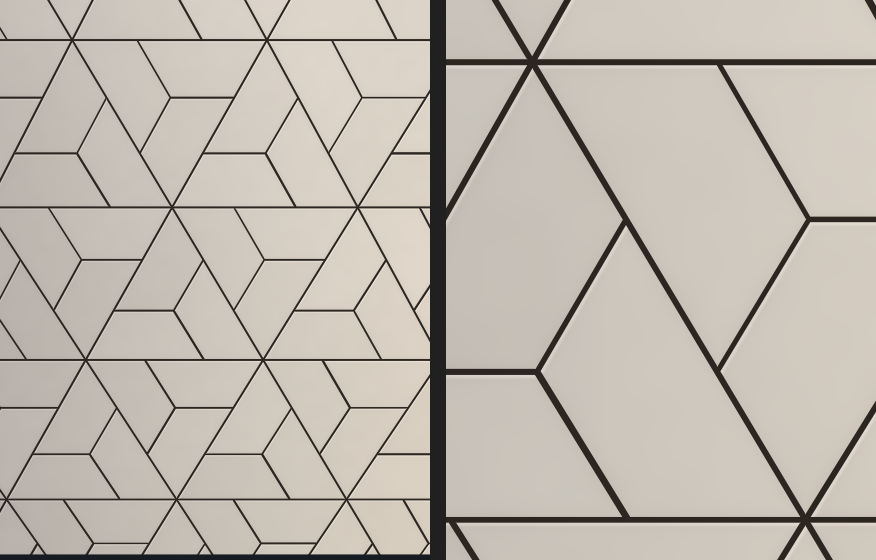
Left, the full canvas; right, a detail of the centre.
Reproduce this pattern procedurally as a Shadertoy shader.

```glsl
// Wall of pale trapezoid tiles with thin dark joints. A slightly tapering
// triangular lattice is unprojected; each triangle is cut by three spokes
// into a pinwheel of trapezoids, then lit by a soft warm gradient.

const float ROW_TOP     = 0.0716;  // first full row line, from the top
const float ROW_STEP    = 0.3168;  // row height before taper
const float COL_START   = 0.1289;  // first lattice vertex, from the left
const float COL_STEP    = 0.3477;  // triangle side before taper
const float COL_SHEAR   = 0.0195;  // sideways drift per row
const float TAPER       = 0.0486;  // perspective shrink per row
const float JOINT       = 0.0018;  // half width of the joints
const float BEVEL_SHIFT = 0.0028;  // offset of the lit tile rim
const float FLOOR_LINE  = 0.0100;  // dark strip under the wall
const float TILE_VARY   = 0.018;   // brightness change between tiles

const vec3 TILE_SHADE = vec3(0.725, 0.695, 0.672);
const vec3 TILE_MID   = vec3(0.785, 0.765, 0.735);
const vec3 TILE_LIGHT = vec3(0.865, 0.832, 0.790);
const vec3 JOINT_COL  = vec3(0.135, 0.115, 0.095);
const vec3 FLOOR_COL  = vec3(0.085, 0.110, 0.130);

const float TRI_H = 0.8660254;     // height of a unit triangle
const float TAU   = 6.2831853;

float hash(vec2 p) {
    return fract(sin(dot(p, vec2(127.1, 311.7))) * 43758.545);
}

float noise(vec2 p) {
    vec2 i = floor(p), f = fract(p);
    f = f * f * (3.0 - 2.0 * f);
    return mix(mix(hash(i), hash(i + vec2(1, 0)), f.x),
               mix(hash(i + vec2(0, 1)), hash(i + vec2(1, 1)), f.x), f.y);
}

// Canvas position (y down, height = 1) to x: joint distance, y: tile hash.
vec2 tiling(vec2 pos) {
    // Undo the perspective: u counts columns, v counts rows.
    float v = (pos.y - ROW_TOP) / (ROW_STEP - TAPER * pos.y);
    float w = 1.0 + TAPER * v;
    float u = (pos.x * w - COL_START - COL_SHEAR * v) / COL_STEP;

    // Find the triangle; odd rows move by half a side.
    float row = floor(v), f = v - row;
    float q = u - 0.5 * mod(row, 2.0);
    float near = floor(q + 0.5);
    bool up = abs(q - near) < 0.5 * f;
    vec2 d = up ? vec2(q - near, (2.0 / 3.0 - f) * TRI_H)
                : vec2(floor(q) + 0.5 - q, (f - 1.0 / 3.0) * TRI_H);
    vec2 cell = vec2(up ? near : floor(q) + 0.5, row);

    // Distance to the three sides and the three spokes.
    float dist = 1.0;
    for (int i = 0; i < 3; i++) {
        float a = TAU * (float(i) / 3.0 + 1.0 / 6.0);
        vec2 spoke = vec2(cos(a), sin(a));
        vec2 normal = vec2(cos(a - TAU / 12.0), sin(a - TAU / 12.0));
        float side = TRI_H / 3.0 - dot(d, normal);
        float ray = length(d - spoke * max(dot(d, spoke), 0.0));
        float slack = 0.0022 * (hash(cell + float(i) * 3.7) - 0.5);
        dist = min(dist, min(side, ray - slack));
    }

    float sector = floor((atan(d.y, d.x) / TAU * 6.0 - 1.0) / 2.0);
    return vec2(dist * COL_STEP / w, hash(cell * 2.0 + sector * 17.3));
}

// Light falls from the upper right and fades to the lower left.
vec3 wallLight(vec2 uv) {
    float t = 0.08 + 0.85 * uv.x + 0.30 * uv.y * uv.y;
    t += 0.16 * (noise(uv * vec2(3.0, 4.0)) - 0.5);
    vec3 col = mix(TILE_SHADE, TILE_MID, clamp(t * 2.0, 0.0, 1.0));
    col = mix(col, TILE_LIGHT, clamp(t * 2.0 - 1.0, 0.0, 1.0));
    float warm = uv.x * (1.0 - uv.y);
    return col + warm * vec3(0.012, 0.002, -0.018);
}

void mainImage(out vec4 fragColor, in vec2 fragCoord) {
    vec2 uv = fragCoord / iResolution.xy;
    float px = 1.0 / iResolution.y;
    vec2 pos = vec2(fragCoord.x * px, 1.0 - uv.y);
    vec2 tile = tiling(pos);

    // Glazed surface: tint per tile, faint mottling, soft rim.
    vec3 col = wallLight(uv);
    col += TILE_VARY * (tile.y - 0.5);
    col += 0.008 * (noise(pos * 45.0) - 0.5);
    col *= 1.0 - 0.05 * exp(-tile.x / 0.004);

    // Bright rim on the edges that face the light.
    float rim = tiling(pos - BEVEL_SHIFT * vec2(0.5, 0.87)).x;
    col += 0.075 * (1.0 - smoothstep(0.0, JOINT + px, rim));

    // Dark joints, then the strip below the wall.
    float joint = 1.0 - smoothstep(-0.6 * px, 0.6 * px, tile.x - JOINT);
    col = mix(col, JOINT_COL, joint * 0.95);
    float strip = 1.0 - smoothstep(-px, px, uv.y - FLOOR_LINE);
    col = mix(col, FLOOR_COL, strip);

    fragColor = vec4(clamp(col, 0.0, 1.0), 1.0);
}
```
